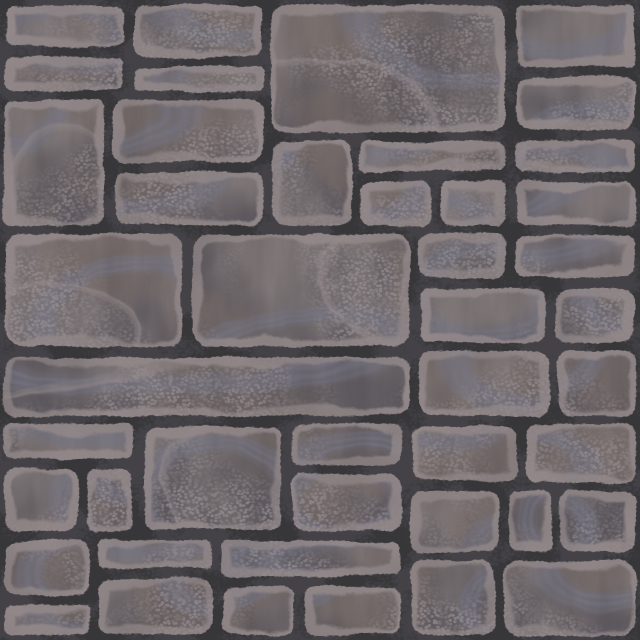
A three.js fragment shader for this texture:

```glsl
varying vec2 vUv;

const int CUTS = 8;
const float LAYOUT_SEED = 41.0;
const float MIN_AREA = 0.018;
const float MAX_AREA = 0.095;
const float THIN_COURSE = 0.13;
const float HALF_JOINT = 0.0045;
const float CORNER_CHIP = 0.006;
const float EDGE_WOBBLE = 0.003;
const float SOFT = 0.0014;
const float RIM_WIDTH = 0.011;
const float BAND_WIDTH = 0.02;
const float VEIN_WIDTH = 0.007;
const vec2 GRAIN_SCALE = vec2(150.0, 185.0);

const vec3 MORTAR_DARK = vec3(0.215, 0.21, 0.22);
const vec3 MORTAR_LIGHT = vec3(0.265, 0.26, 0.28);
const vec3 SHADE = vec3(0.37, 0.35, 0.37);
const vec3 STONE = vec3(0.48, 0.45, 0.455);
const vec3 UMBER = vec3(0.455, 0.41, 0.395);
const vec3 SLATE_BLUE = vec3(0.45, 0.45, 0.51);
const vec3 CHALK = vec3(0.59, 0.56, 0.58);
const vec3 RIM = vec3(0.575, 0.535, 0.54);

float hash(vec2 p) {
  vec3 q = fract(p.xyx * 0.1031);
  q += dot(q, q.yzx + 33.33);
  return fract((q.x + q.y) * q.z);
}

// Layered sines, roughly -1 to 1
float waves(vec2 p) {
  float sum = 0.0;
  float gain = 0.5;
  for (int i = 0; i < 4; i++) {
    sum += gain * sin(p.x + 1.4 * sin(p.y));
    p = mat2(0.8, 0.6, -0.6, 0.8) * p * 1.9 + 2.3;
    gain *= 0.55;
  }
  return sum;
}

// Cellular noise: distance to the nearest scattered point
float cells(vec2 p) {
  vec2 cell = floor(p);
  float nearest = 2.0;
  for (int y = -1; y <= 1; y++) {
    for (int x = -1; x <= 1; x++) {
      vec2 c = cell + vec2(float(x), float(y));
      vec2 point = c + vec2(hash(c), hash(c + 71.7));
      nearest = min(nearest, distance(p, point));
    }
  }
  return nearest;
}

vec2 stoneKey(vec2 lo, vec2 hi) {
  return (lo + 3.7 * hi) * 97.0 + LAYOUT_SEED;
}

// Cuts the wall again and again until p lies in a single stone
void findStone(vec2 p, out vec2 lo, out vec2 hi) {
  lo = vec2(0.0);
  hi = vec2(1.0);
  for (int i = 0; i < CUTS; i++) {
    vec2 size = hi - lo;
    vec2 key = stoneKey(lo, hi);
    float keep = hash(key);
    if (size.x * size.y < mix(MIN_AREA, MAX_AREA, keep * keep)) break;
    bool upright = size.y < THIN_COURSE || size.x > size.y * mix(1.2, 2.6, hash(key + 11.0));
    vec2 cut = lo + size * mix(0.34, 0.66, hash(key + 23.0));
    if (upright) {
      if (p.x < cut.x) hi.x = cut.x; else lo.x = cut.x;
    } else {
      if (p.y < cut.y) hi.y = cut.y; else lo.y = cut.y;
    }
  }
}

// Curved brush stroke along an ellipse set off from the stone's middle
float stroke(vec2 p, vec2 local, vec2 size, vec2 key, float width) {
  vec2 middle = vec2(hash(key), hash(key + 7.0)) * 1.4 - 0.2;
  float ring = length(local - middle) - 0.5 + 0.06 * waves(p * 16.0 + key);
  float d = ring * min(size.x, size.y);
  float bristles = 0.8 + 0.2 * sin(d * 650.0);
  return bristles * (1.0 - smoothstep(0.3 * width, width, abs(d)));
}

void main() {
  vec2 p = vUv;
  vec2 lo, hi;
  findStone(p, lo, hi);
  vec2 size = hi - lo;
  vec2 local = (p - lo) / size;
  vec2 key = stoneKey(lo, hi);
  float grain = 1.0 - smoothstep(0.2, 0.62, cells(p * GRAIN_SCALE));

  // Rounded, chipped and wavering outline
  float chip = mix(mix(hash(key + 1.0), hash(key + 2.0), local.x),
                   mix(hash(key + 3.0), hash(key + 4.0), local.x), local.y);
  vec2 extent = 0.5 * size - HALF_JOINT - CORNER_CHIP * chip;
  float radius = min(mix(0.012, 0.03, hash(key + 5.0)), 0.45 * min(extent.x, extent.y));
  vec2 bent = p + EDGE_WOBBLE * vec2(waves(p * 38.0 + key), waves(p.yx * 38.0 - key));
  vec2 q = abs(bent - 0.5 * (lo + hi)) - extent + radius;
  float d = length(max(q, 0.0)) + min(max(q.x, q.y), 0.0) - radius;
  d += 0.001 * (0.5 - grain);

  // Painted face: shade to light, umber wash, blue sweeps, pale veins
  float tone = waves(p * 13.0 + key) + 0.8 * (local.y - 0.5) + 0.9 * (hash(key + 6.0) - 0.5);
  vec3 face = mix(SHADE, STONE, smoothstep(-0.8, 0.7, tone));
  face = mix(face, UMBER, 0.6 * smoothstep(-0.1, 0.7, waves(p * 11.0 - key) + 0.5 * local.y - 0.1));
  face = mix(face, SLATE_BLUE, 0.7 * stroke(p, local, size, key + 31.0, BAND_WIDTH));
  float large = smoothstep(0.025, 0.04, size.x * size.y);
  face = mix(face, RIM, 0.55 * large * stroke(p, local, size, key + 53.0, VEIN_WIDTH));
  face *= 1.0 + 0.04 * waves(vec2(p.x * 90.0, p.y * 14.0));

  // Chalky specks in patches
  float dusty = smoothstep(-0.3, 0.7, waves(p * 12.0 + key.yx) + 0.6 * (0.5 - local.y));
  float clump = 1.0 - 0.6 * smoothstep(0.2, 0.75, cells(p * 55.0));
  face = mix(face, CHALK, 0.7 * dusty * clump * grain);

  // Worn pale rim of uneven width
  float rimWidth = RIM_WIDTH * (1.0 + 0.8 * waves(p * 24.0 - key.yx));
  float rim = 1.0 - smoothstep(rimWidth - 0.003, rimWidth + 0.004, -d);
  face = mix(face, RIM, rim * (0.78 + 0.2 * waves(p * 15.0 + key)));

  vec3 mortar = mix(MORTAR_DARK, MORTAR_LIGHT, smoothstep(-0.4, 0.4, waves(p * 30.0) + 0.3 * grain - 0.1));
  gl_FragColor = vec4(mix(face, mortar, smoothstep(-SOFT, SOFT, d)), 1.0);
}
```
